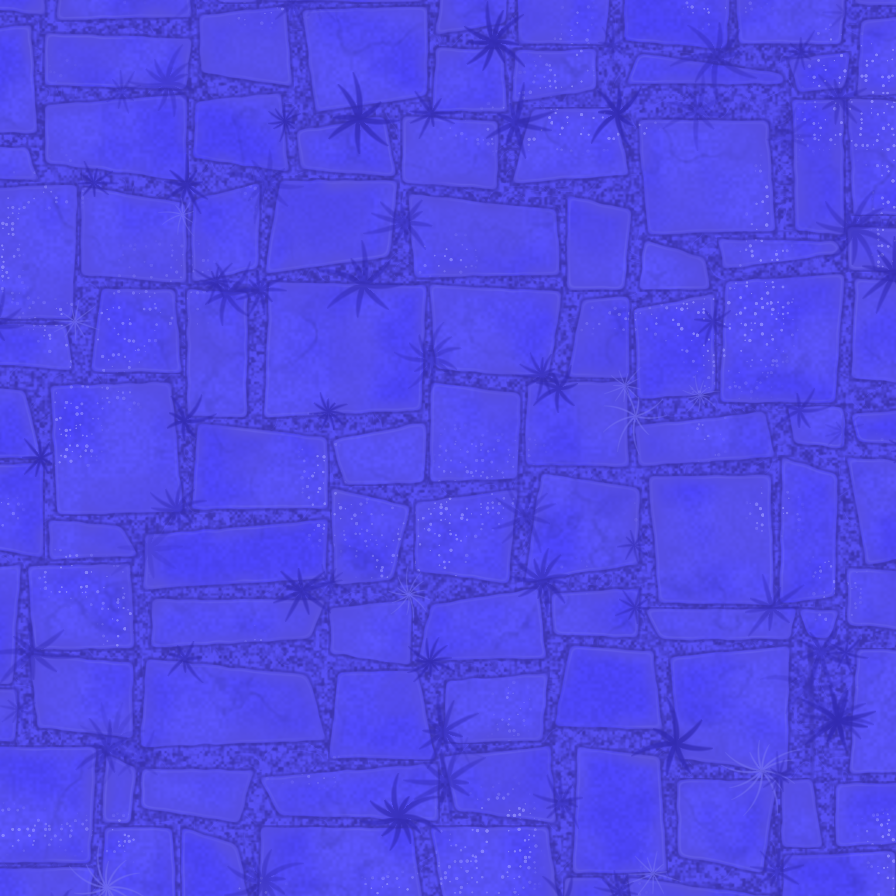
Write a Shadertoy shader that draws this texture map.

```glsl
// Irregular blue paving stones with grainy joints, speckles and spiky star weeds.

const vec2 GRID = vec2(7.7, 9.8);                 // stones per canvas side
const vec3 STONE_DEEP = vec3(0.292, 0.264, 0.962);
const vec3 STONE_PALE = vec3(0.345, 0.322, 0.965);
const vec3 STONE_WORN = vec3(0.335, 0.305, 0.890);
const vec3 JOINT_DARK = vec3(0.235, 0.205, 0.690);
const vec3 JOINT_PALE = vec3(0.340, 0.315, 0.960);
const vec3 WEED_DARK  = vec3(0.195, 0.165, 0.700);
const vec3 WEED_PALE  = vec3(0.450, 0.440, 0.950);
const vec3 SPECK      = vec3(0.600, 0.590, 1.000);

vec2 hash2(vec2 p) {
    vec3 q = fract(p.xyx * vec3(0.1031, 0.1030, 0.0973));
    q += dot(q, q.yzx + 33.33);
    return fract((q.xx + q.yz) * q.zy);
}

float hash1(vec2 p) { return hash2(p + 71.3).x; }

float noise(vec2 p) {
    vec2 i = floor(p), f = fract(p);
    f = f * f * (3.0 - 2.0 * f);
    return mix(mix(hash1(i), hash1(i + vec2(1, 0)), f.x),
               mix(hash1(i + vec2(0, 1)), hash1(i + vec2(1, 1)), f.x), f.y);
}

float fbm(vec2 p) {
    float sum = 0.0, amp = 0.53;
    for (int i = 0; i < 4; i++) {
        sum += amp * noise(p);
        p = mat2(1.6, 1.2, -1.2, 1.6) * p + 9.7;
        amp *= 0.5;
    }
    return sum;
}

float smoothMax(float a, float b, float k) {
    float h = max(k - abs(a - b), 0.0) / k;
    return max(a, b) + h * h * k * 0.25;
}

// Pinwheel layout: even cells hold a vertical seam, odd cells a horizontal one.
bool isEven(vec2 cell) { return mod(cell.x + cell.y, 2.0) < 0.5; }
vec2 seam(vec2 cell) { return 0.14 + 0.72 * hash2(cell + 40.0); }

vec2 stoneId(vec2 q) {
    vec2 cell = floor(q), f = q - cell, side;
    if (isEven(cell)) {
        side.x = step(seam(cell).x, f.x);
        side.y = step(seam(cell + vec2(2.0 * side.x - 1.0, 0)).y, f.y);
    } else {
        side.y = step(seam(cell).y, f.y);
        side.x = step(seam(cell + vec2(0, 2.0 * side.y - 1.0)).x, f.x);
    }
    return cell + side;
}

// Signed distance to the skewed, rounded stone with this id.
float stoneDistance(vec2 p, vec2 id) {
    float e = isEven(id) ? 1.0 : 0.0;
    vec2 lo = id - 1.0 + vec2(seam(id + vec2(-1, -e)).x, seam(id + vec2(e - 1.0, -1)).y);
    vec2 hi = id + vec2(seam(id + vec2(0, e - 1.0)).x, seam(id + vec2(-e, 0)).y);
    vec2 corner[4];
    for (int i = 0; i < 4; i++) {
        vec2 s = vec2(i == 1 || i == 2, i > 1);
        vec2 h = hash2(id * 4.0 + float(i) * 17.0);
        corner[i] = mix(lo, hi, s) / GRID + (1.0 - 2.0 * s) * (0.0022 + 0.024 * h * h * h);
    }
    float d = -1.0;
    for (int i = 0; i < 4; i++) {
        vec2 a = corner[i], edge = corner[(i + 1) % 4] - a;
        d = smoothMax(d, dot(p - a, normalize(vec2(edge.y, -edge.x))), 0.006);
    }
    return d;
}

// Coverage of a star of leaf-shaped, slightly bent limbs.
float star(vec2 p, float radius, float limbs, float thick, float seed, float soft) {
    float r = length(p);
    if (r > radius) return 0.0;
    float turn = atan(p.y, p.x) / 6.28318 + 0.5 + seed + (seed - 0.5) * r * 3.0;
    float k = mod(floor(turn * limbs), limbs);
    vec2 h = hash2(vec2(k, seed * 91.0));
    float angle = (fract(turn * limbs) - 0.5 + 0.5 * (h.x - 0.5)) * 6.28318 / limbs;
    float along = r / (radius * mix(0.45, 1.0, h.y));
    float width = radius * thick * sqrt(max(1.0 - along * along, 0.0));
    float limb = smoothstep(soft, -soft, abs(r * sin(angle)) - width) * step(along, 1.0);
    return limb * mix(1.0, 0.6, r / radius);
}

// Weeds root on the seams; every layer adds one possible star per cell.
vec3 addWeeds(vec3 col, vec2 p, float layer, float aa) {
    vec2 base = floor(p * GRID);
    for (int n = 0; n < 9; n++) {
        vec2 cell = base + vec2(n % 3 - 1, n / 3 - 1);
        vec2 a = hash2(cell + layer * 53.0), b = hash2(cell + layer * 31.0 + 200.0);
        vec2 root = isEven(cell) ? vec2(seam(cell).x, a.x) : vec2(a.x, seam(cell).y);
        vec2 q = p - (cell + root) / GRID - 0.02 * (b - 0.5);
        if (a.y > 0.50) continue;
        bool pale = a.y < 0.045;
        float radius = mix(0.024, 0.056, b.x);
        float limbs = floor(mix(7.0, 12.0, b.y)) + (pale ? 2.0 : 0.0);
        float soft = pale ? aa : max(aa, 0.0016);
        float cover = star(q, radius, limbs, pale ? 0.022 : 0.062, b.y, soft);
        float core = exp(-dot(q, q) / (radius * radius * 0.04));
        cover = max(cover, (pale ? 0.15 : 0.6) * core);
        float strength = pale ? 0.7 : mix(0.2, 0.9, hash1(cell + layer * 7.0));
        col = mix(col, pale ? WEED_PALE : WEED_DARK, cover * strength);
    }
    return col;
}

void mainImage(out vec4 fragColor, in vec2 fragCoord) {
    vec2 p = fragCoord / iResolution.y;
    float aa = 1.0 / iResolution.y;
    vec2 id = stoneId(p * GRID);
    float d = stoneDistance(p, id) + 0.002 * (noise(p * 70.0) - 0.5);

    // Joints: fine grit and tangled fibres, dark line beside the stones
    float grit = 0.45 * noise(p * 170.0) + 0.55 * noise(p.yx * 330.0 + 5.0);
    float fibre = smoothstep(0.12, 0.0, abs(noise(p * 75.0 + 3.0 * noise(p * 40.0)) - 0.5));
    vec3 joint = mix(JOINT_DARK, JOINT_PALE, smoothstep(0.05, 0.85, grit + 0.12 * fibre));
    joint = mix(joint, JOINT_DARK, 0.6 * smoothstep(0.0045, 0.001, d));

    // Stones: clouds, faint veins, grain, worn border and thin light rim
    float cloud = fbm(p * 13.0 + id * 3.0);
    vec3 stone = mix(STONE_DEEP, STONE_PALE, smoothstep(0.25, 0.70, cloud));
    float vein = smoothstep(0.03, 0.0, abs(fbm(p * 9.0 + 20.0) - 0.5));
    stone *= 1.0 - 0.10 * vein * noise(p * 13.0) - 0.09 * (noise(p * 260.0) - 0.5);
    float worn = smoothstep(-0.020, 0.0, d) * noise(p * 40.0);
    stone = mix(stone, STONE_WORN, worn + 0.5 * smoothstep(0.5, 0.8, noise(p * 18.0 + 8.0)));
    float rim = (d + 0.0026) / 0.0011;
    stone = mix(stone, WEED_PALE, 0.35 * exp(-rim * rim) * noise(p * 25.0 + 60.0));

    // Clustered mineral specks
    vec2 speckCell = floor(p * 170.0), h = hash2(speckCell + 300.0);
    float size = 0.25 * hash1(speckCell);
    float dotMask = smoothstep(size + 170.0 * aa, size, length(fract(p * 170.0) - 0.25 - 0.5 * h));
    float cluster = smoothstep(0.62, 0.9, noise(p * 14.0 + 50.0)) * step(0.72, hash1(speckCell + 9.0));
    stone = mix(stone, SPECK, 0.7 * dotMask * cluster);

    vec3 col = mix(stone, joint, smoothstep(-aa, aa, d));
    for (int layer = 0; layer < 2; layer++) col = addWeeds(col, p, float(layer), aa);
    fragColor = vec4(col, 1.0);
}
```
